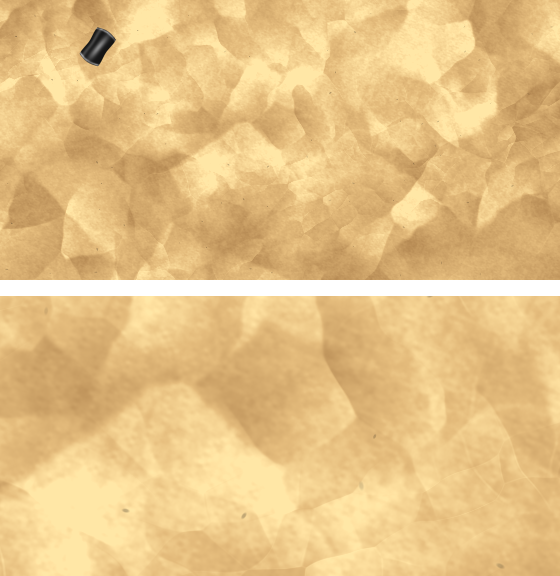
Top: the whole. Bottom: its middle third, enlarged.
Reproduce this texture procedurally as a WebGL 2 fragment shader.

```glsl
#version 300 es
precision highp float;

uniform vec2 u_resolution;
out vec4 outColor;

const vec3 PAPER_DARK = vec3(0.745, 0.575, 0.355);
const vec3 PAPER_MID = vec3(0.895, 0.735, 0.485);
const vec3 PAPER_LIGHT = vec3(1.0, 0.885, 0.63);
const float EXPOSURE = 0.465;
const float GLOW = 0.3;
const vec2 GLOW_CENTER = vec2(1.0, 0.8);
const vec2 GLOW_SIZE = vec2(0.75, 0.42);
const vec4 FOLD_SCALE = vec4(2.7, 4.8, 8.5, 16.0);
const vec4 FOLD_WEIGHT = vec4(0.43, 0.42, 0.32, 0.2);
const float CREASE_GAIN = 0.28;
const float WARP = 0.12;
const float GRAIN = 0.3;
const float SPECK_CELLS = 13.0;
const vec2 CAN_CENTER = vec2(0.349, 0.833);
const vec2 CAN_HALF = vec2(0.042, 0.066);
const vec2 CAN_AXIS = vec2(0.56, 0.83);

float hash(vec2 p) {
  return fract(sin(dot(p, vec2(127.1, 311.7))) * 43758.5453);
}

vec2 hash2(vec2 p) {
  return vec2(hash(p), hash(p + 57.3));
}

float bell(float x) {
  return exp(-x * x);
}

float noise(vec2 p) {
  vec2 i = floor(p), f = fract(p);
  f = f * f * (3.0 - 2.0 * f);
  return mix(mix(hash(i), hash(i + vec2(1, 0)), f.x),
             mix(hash(i + vec2(0, 1)), hash(i + vec2(1, 1)), f.x), f.y);
}

float fbm(vec2 p) {
  float sum = 0.0, gain = 0.5;
  for (int i = 0; i < 4; i++) {
    sum += gain * noise(p);
    p = mat2(1.6, 1.2, -1.2, 1.6) * p + 7.3;
    gain *= 0.5;
  }
  return sum;
}

vec2 rotate(vec2 p, float a) {
  return mat2(cos(a), sin(a), -sin(a), cos(a)) * p;
}

// Tilted facets, blended softly or sharply: x = shade, y = crease line
vec2 facets(vec2 p, float sharpness) {
  vec2 cell = floor(p);
  float near = 9.0, next = 9.0, total = 0.0, shade = 0.0;
  for (int y = -1; y <= 1; y++) {
    for (int x = -1; x <= 1; x++) {
      vec2 id = cell + vec2(x, y);
      vec2 offset = p - id - hash2(id);
      float d = length(offset);
      float angle = 6.2832 * hash(id + 19.7);
      float tilt = dot(offset, vec2(cos(angle), sin(angle)));
      float weight = exp(-sharpness * (d - 0.5));
      shade += weight * ((hash(id + 41.9) - 0.5) * 0.7 + tilt * 1.1);
      total += weight;
      next = min(next, max(near, d));
      near = min(near, d);
    }
  }
  return vec2(shade / total, 1.0 - smoothstep(0.0, 0.05, next - near));
}

// Folds at four sizes, each stretched along its own direction
float crumple(vec2 p) {
  vec2 warp = vec2(fbm(p * 3.0), fbm(p * 3.0 + 31.0)) - 0.47;
  vec2 jag = vec2(noise(p * 24.0), noise(p * 24.0 + 13.0)) - 0.5;
  vec2 q = p + WARP * warp + 0.014 * jag;
  float light = 0.0;
  for (int i = 0; i < 4; i++) {
    float n = float(i);
    vec2 r = rotate(q, 0.55 - 1.35 * n) * vec2(0.7, 1.3);
    float edge = smoothstep(0.25, 0.65, noise(p * (4.0 + 2.0 * n) + 17.0 * n));
    vec2 fold = facets(r * FOLD_SCALE[i] + 23.0 * n, mix(8.0, 75.0, edge));
    float patches = smoothstep(0.3, 0.65, noise(p * 3.5 + 61.0 + 9.0 * n));
    float presence = i < 2 ? 1.0 : patches;
    float crease = fold.y * edge * (noise(p * 9.0 + 5.0 * n) - 0.42);
    light += presence * (FOLD_WEIGHT[i] * fold.x + CREASE_GAIN * crease);
  }
  return light;
}

float specks(vec2 p) {
  vec2 id = floor(p * SPECK_CELLS);
  vec2 offset = fract(p * SPECK_CELLS) - 0.2 - 0.6 * hash2(id + 3.0);
  offset = rotate(offset, 6.2832 * hash(id + 8.0)) * vec2(0.7, 1.3);
  float radius = 0.02 + 0.03 * hash(id + 5.0);
  float spot = 1.0 - smoothstep(0.4 * radius, 1.4 * radius, length(offset));
  return spot * step(0.8, hash(id + 11.0)) * (0.2 + 0.4 * hash(id + 29.0));
}

// Small dark metal cylinder with a pinched waist: rgb and coverage
vec4 can(vec2 p, float pixel) {
  vec2 d = p - CAN_CENTER;
  vec2 q = vec2(d.x * CAN_AXIS.y - d.y * CAN_AXIS.x, dot(d, CAN_AXIS)) / CAN_HALF;
  float waist = 0.86 + 0.1 * smoothstep(0.0, 0.7, abs(q.y)) - 0.1 * smoothstep(0.8, 1.0, abs(q.y));
  float across = q.x / waist;
  float bow = 0.13 * (1.0 - across * across);
  float body = max((abs(across) - 1.0) * CAN_HALF.x, (abs(q.y) - 0.87 - bow) * CAN_HALF.y);
  float gleam = 0.45 * bell((across - 0.1 - 0.15 * q.y) * 3.5) * bell(q.y * 1.3);
  float rim = 0.5 * bell((abs(q.y) - 0.8 - bow) * 16.0) * (0.4 + 0.6 * noise(q * 5.0));
  float side = 0.18 * bell((across + 0.65) * 6.0);
  return vec4(vec3(0.08 + gleam + rim + side), 1.0 - smoothstep(-pixel, pixel, body));
}

void main() {
  vec2 p = gl_FragCoord.xy / u_resolution.y;
  vec2 g = (p - GLOW_CENTER) / GLOW_SIZE;

  // Broad light, folds and paper fibre
  float light = EXPOSURE + GLOW * exp(-dot(g, g)) + crumple(p);
  light += 0.15 * (fbm(p * 7.0 + 40.0) - 0.47);
  light += GRAIN * (fbm(p * 65.0) - 0.47);
  light += 0.55 * GRAIN * (noise(rotate(p, 0.4) * vec2(150.0, 200.0)) - 0.5);
  light = clamp(light, -0.22, 1.06);

  vec3 color = light < 0.6 ? mix(PAPER_DARK, PAPER_MID, light / 0.6)
                           : mix(PAPER_MID, PAPER_LIGHT, (light - 0.6) / 0.4);
  color *= 1.0 - 0.45 * specks(p);

  vec4 metal = can(p, 0.75 / u_resolution.y);
  outColor = vec4(mix(color, metal.rgb, metal.a), 1.0);
}
```
